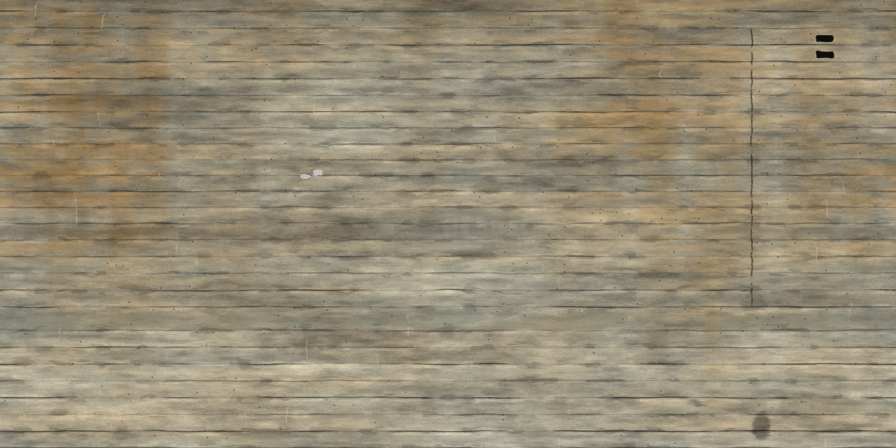
Give the GLSL for this texture, as a Shadertoy shader.

```glsl
// Weathered board-marked concrete wall: faint plank joints, streaked grain, rust wash, chips and scrapes.

float hash(vec2 p) {
    vec3 q = fract(p.xyx * vec3(0.1031, 0.1030, 0.0973));
    q += dot(q, q.yzx + 33.33);
    return fract((q.x + q.y) * q.z);
}

// Value noise that wraps across the canvas width
float noise(vec2 uv, vec2 cells) {
    vec2 p = uv * cells, i = floor(p), f = fract(p);
    f = f * f * (3.0 - 2.0 * f);
    float x0 = mod(i.x, cells.x), x1 = mod(i.x + 1.0, cells.x);
    float low = mix(hash(vec2(x0, i.y)), hash(vec2(x1, i.y)), f.x);
    float high = mix(hash(vec2(x0, i.y + 1.0)), hash(vec2(x1, i.y + 1.0)), f.x);
    return mix(low, high, f.y);
}

float fbm(vec2 uv, vec2 cells) {
    float sum = 0.0, amp = 0.52;
    for (int k = 0; k < 5; k++) {
        sum += amp * noise(uv + vec2(0.0, float(k) * 3.0), cells);
        cells *= 2.0;
        amp *= 0.5;
    }
    return sum;
}

// Soft elliptical spot, wrapping in x
float spot(vec2 uv, vec2 centre, vec2 radius) {
    vec2 d = uv - centre;
    d.x = fract(d.x + 0.5) - 0.5;
    d /= radius;
    return exp(-dot(d, d));
}

float roundBox(vec2 p, vec2 halfSize, float r) {
    vec2 d = abs(p) - halfSize + r;
    return length(max(d, 0.0)) + min(max(d.x, d.y), 0.0) - r;
}

void mainImage(out vec4 fragColor, in vec2 fragCoord) {
    vec2 uv = fragCoord / iResolution.xy;
    vec2 p = uv * vec2(2.0, 1.0);
    float px = 1.0 / iResolution.y;

    // Planks, with one wider course low on the wall
    float row = uv.y * 26.67 + 0.14 * (fbm(uv, vec2(24.0, 20.0)) - 0.5);
    row -= 0.4 * smoothstep(0.26, 0.31, uv.y) * (1.0 - smoothstep(0.45, 0.8, uv.y));
    float board = floor(row), f = fract(row);
    float boardTone = noise(vec2(uv.x, board + 0.5), vec2(6.0, 1.0));

    // Layered tone: long and short grain, blotches, grit
    float streak = fbm(uv + vec2(0.0, 5.0), vec2(8.0, 60.0));
    float grain = fbm(uv + vec2(0.0, 17.0), vec2(30.0, 100.0));
    float blotch = fbm(uv + vec2(0.0, 11.0), vec2(8.0, 8.0));
    float fine = fbm(uv + vec2(0.0, 23.0), vec2(64.0, 72.0));
    float grit = hash(floor(uv * vec2(512.0, 256.0)));
    float tone = 0.52 + 0.25 * (boardTone - 0.5) + 0.5 * (streak - 0.5) + 0.3 * (grain - 0.5)
               + 0.36 * (blotch - 0.5) + 0.3 * (fine - 0.5) + 0.06 * (grit - 0.5);
    tone += 0.13 * (1.0 - smoothstep(0.1, 0.36, uv.y)) - 0.13 * smoothstep(0.88, 1.0, uv.y);
    tone += 0.12 * spot(uv, vec2(0.3, 0.172), vec2(0.6, 0.02));
    tone -= 0.26 * spot(uv, vec2(0.2, 0.483), vec2(0.28, 0.018)) * (0.5 + streak);
    tone -= 0.24 * spot(uv, vec2(0.14, 0.775), vec2(0.16, 0.014)) * (0.5 + blotch);
    tone -= 0.12 * spot(uv, vec2(0.4, 0.64), vec2(0.13, 0.05));
    vec3 col = mix(vec3(0.345, 0.32, 0.27), vec3(0.84, 0.825, 0.745), clamp(tone, 0.0, 1.0));

    // Trowelled repair and smooth grey course
    float repair = spot(uv, vec2(0.545, 0.485), vec2(0.065, 0.04)) * smoothstep(0.3, 0.55, fine);
    col = mix(col, vec3(0.46, 0.45, 0.40) + 0.1 * noise(uv, vec2(240.0, 20.0)), 0.6 * repair);
    float greyCourse = smoothstep(0.26, 0.268, uv.y) * (1.0 - smoothstep(0.296, 0.306, uv.y + 0.04 * (fine - 0.5)));
    col = mix(col, vec3(0.53, 0.53, 0.46), 0.5 * greyCourse * smoothstep(0.2, 0.5, blotch));

    // Brown rust in columns and along the grain
    float columns = fbm(uv + vec2(0.0, 31.0), vec2(30.0, 2.0));
    float rustArea = 0.9 * spot(uv, vec2(0.11, 0.68), vec2(0.13, 0.28))
                   + 0.8 * spot(uv, vec2(0.73, 0.72), vec2(0.14, 0.22))
                   + 0.6 * spot(uv, vec2(0.78, 0.3), vec2(0.035, 0.25))
                   + 0.5 * spot(uv, vec2(0.98, 0.6), vec2(0.1, 0.25))
                   + 0.45 * smoothstep(0.75, 1.0, uv.y);
    float soak = 0.3 * columns + 0.3 * streak + 0.2 * fine + 0.2 * boardTone;
    float rust = smoothstep(0.34, 0.66, soak) * (0.22 + 0.85 * rustArea);
    col *= mix(vec3(1.0), vec3(0.87, 0.73, 0.55), clamp(rust, 0.0, 1.0));
    col *= mix(vec3(0.985, 1.0, 1.01), vec3(1.02, 1.0, 0.97), smoothstep(0.35, 0.65, fbm(uv, vec2(4.0, 20.0))));

    // Joints: broken shadow, each with its own strength, and a pale lip
    float seamDist = min(f, 1.0 - f) / 26.67;
    float wear = smoothstep(0.36, 0.68, fbm(uv + vec2(0.0, 41.0), vec2(20.0, 27.0)));
    wear *= 0.45 + 0.75 * hash(vec2(floor(row + 0.5), 61.0));
    float gap = 1.0 - smoothstep(0.0, 0.0022 + 0.5 * px, seamDist);
    col *= 1.0 - (0.09 + 0.32 * wear) * gap;
    col *= 1.0 + 0.08 * wear * smoothstep(0.68, 0.82, f) * (1.0 - smoothstep(0.84, 0.93, f));

    // Flaked skin: ragged dark slivers and pale chips, mostly along the joints
    float flake = fbm(uv + vec2(0.0, 53.0), vec2(44.0, 80.0));
    float nearSeam = 1.0 - smoothstep(0.002, 0.014, seamDist);
    col *= 1.0 - 0.18 * smoothstep(0.56, 0.7, flake) * (0.4 + 0.6 * nearSeam);
    col *= 1.0 + 0.1 * (1.0 - smoothstep(0.32, 0.42, flake)) * (0.5 + 0.5 * nearSeam);

    // Sparse air pits, one candidate per cell
    vec2 cell = floor(p * 60.0);
    vec2 pit = (cell + 0.2 + 0.6 * vec2(hash(cell + 3.0), hash(cell + 91.0))) / 60.0;
    float pitMask = 1.0 - smoothstep(0.0, 0.001 + px, length(p - pit));
    col *= 1.0 - 0.35 * pitMask * step(0.96, hash(cell + 19.0));

    // Pale scrapes and drips, thicker towards the foot of the wall
    for (int k = 0; k < 36; k++) {
        float id = float(k);
        vec2 d = p - vec2(2.0 * hash(vec2(id, 5.0)), pow(hash(vec2(id, 15.0)), 1.6));
        d.x += d.y * 0.5 * (hash(vec2(id, 25.0)) - 0.5) + 0.012 * (fine - 0.5);
        float scrape = roundBox(d, vec2(0.001, 0.006 + 0.025 * hash(vec2(id, 35.0))), 0.001);
        col = mix(col, vec3(0.80, 0.79, 0.73), 0.5 * (1.0 - smoothstep(-px, px, scrape)) * smoothstep(0.35, 0.6, fine));
    }

    // Plaster splash and damp stains
    float splash = spot(uv, vec2(0.356, 0.613), vec2(0.008, 0.013)) + spot(uv, vec2(0.339, 0.606), vec2(0.008, 0.006));
    col = mix(col, vec3(0.80, 0.80, 0.77), 0.85 * smoothstep(0.45, 0.65, splash * (0.2 + 1.4 * fine)));
    float damp = spot(uv, vec2(0.85, 0.05), vec2(0.012, 0.05)) + 0.7 * spot(uv, vec2(0.78, 0.1), vec2(0.02, 0.02));
    col *= 1.0 - 0.35 * smoothstep(0.3, 0.7, damp * 1.6 * flake);

    // Vertical formwork joint
    float jointX = abs(p.x - 1.678 + 0.006 * (fine - 0.5));
    float joint = (1.0 - smoothstep(0.0, 0.0015 + px, jointX)) * smoothstep(0.315, 0.325, uv.y) * (1.0 - smoothstep(0.93, 0.94, uv.y));
    col *= 1.0 - 0.45 * joint * smoothstep(0.25, 0.6, grain);

    // Two slots with pale rims
    for (int k = 0; k < 2; k++) {
        float slot = roundBox(p - vec2(1.841, 0.878 + 0.036 * float(k)), vec2(0.02, 0.008), 0.005) + 0.008 * (fine - 0.5);
        col = mix(col, vec3(0.70, 0.67, 0.57), 0.4 * (1.0 - smoothstep(0.001, 0.006, slot)));
        col = mix(col, vec3(0.06, 0.055, 0.04), 1.0 - smoothstep(-px, px, slot));
    }
    fragColor = vec4(clamp(col, 0.0, 1.0), 1.0);
}
```
